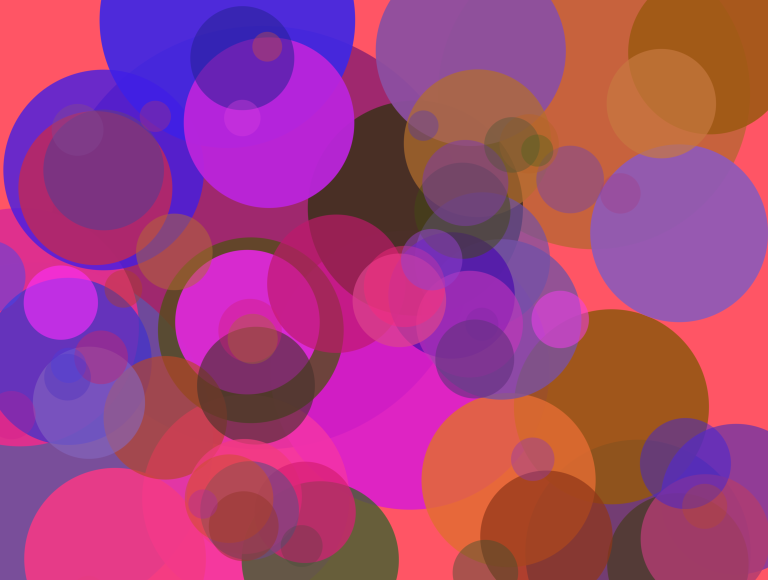
Reproduce this background procedurally as a WebGL 1 fragment shader.

```glsl
precision highp float;

uniform vec2 u_resolution;

const float DISC_COUNT = 80.0;
const float PARENT_COUNT = 24.0;

float hash(float n) {
  return fract(sin(n * 12.9898) * 43758.5453);
}

vec2 hash2(float n) {
  return vec2(hash(n + 0.37), hash(n + 191.73));
}

// Few large discs first, then a long tail of small ones
float discRadius(float index) {
  float age = index / DISC_COUNT;
  return 0.025 + 0.17 * pow(1.0 - age, 1.5) + 0.17 * exp(-30.0 * age);
}

// Low-discrepancy spread with a little jitter
vec2 parentCentre(float index, float aspect) {
  vec2 spread = fract(vec2(0.3, 0.64) + index * vec2(0.7549, 0.5698));
  vec2 jitter = (hash2(index + 11.0) - 0.5) * 0.14;
  return spread * vec2(aspect, 1.0) + jitter;
}

// Small discs gather inside and around the large ones
vec2 discCentre(float index, float aspect) {
  if (index < PARENT_COUNT) return parentCentre(index, aspect);
  float parent = floor(hash(index + 53.0) * PARENT_COUNT);
  float angle = 6.2832 * hash(index + 71.0);
  float reach = discRadius(parent) * 1.1 * hash(index + 97.0);
  return parentCentre(parent, aspect) + reach * vec2(cos(angle), sin(angle));
}

vec3 discColor(float index) {
  float pick = fract(0.1 + index * 0.618);
  vec3 color = vec3(0.85, 0.20, 0.92);                    // magenta
  if (pick < 0.22) color = vec3(0.88, 0.19, 0.53);        // pink
  else if (pick < 0.42) color = vec3(0.70, 0.34, 0.15);   // ochre
  else if (pick < 0.57) color = vec3(0.25, 0.27, 0.12);   // olive
  else if (pick < 0.69) color = vec3(0.28, 0.16, 0.76);   // indigo
  else if (pick < 0.91) color = vec3(0.50, 0.29, 0.66);   // purple

  float brightness = mix(0.75, 1.2, hash(index + 131.0));
  vec3 tint = vec3(hash2(index + 151.0), hash(index + 173.0)) - 0.5;
  return clamp(color * brightness + tint * 0.16, 0.0, 1.0);
}

void main() {
  vec2 position = gl_FragCoord.xy / u_resolution.y;
  float aspect = u_resolution.x / u_resolution.y;
  float pixel = 1.0 / u_resolution.y;
  vec3 color = vec3(1.0, 0.335, 0.395);

  // Paint from large and dense to small and translucent
  for (float index = 0.0; index < DISC_COUNT; index++) {
    float edge = distance(position, discCentre(index, aspect)) - discRadius(index);
    float coverage = 1.0 - smoothstep(-0.7 * pixel, 0.7 * pixel, edge);
    float opacity = mix(0.97, 0.25, index / DISC_COUNT);
    opacity += 0.24 * (hash(index + 211.0) - 0.5);
    color = mix(color, discColor(index), coverage * clamp(opacity, 0.0, 1.0));
  }

  gl_FragColor = vec4(color, 1.0);
}
```
